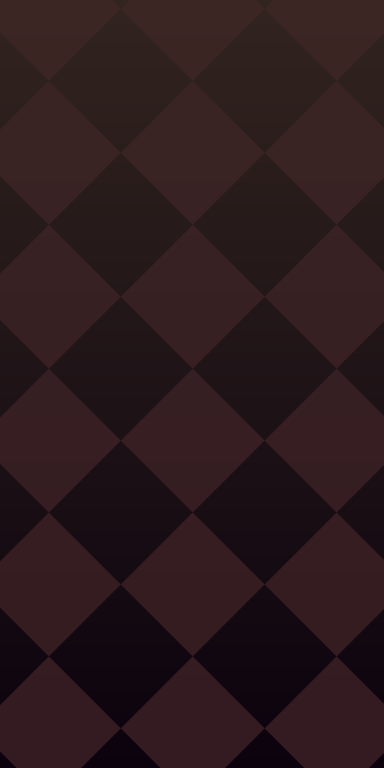
Give the GLSL for this pattern, as a Shadertoy shader.

```glsl
// Dim harlequin wall: a lattice of touching diamonds over a vertical fade.
// Each cell folds to an exact diamond distance; both tones warm and
// lighten with height, the ground far more than the diamonds.

#define PERIOD 0.3747              // diamond width and height, canvas widths
#define CENTER vec2(0.502, 0.1033) // centre of one diamond, canvas widths
#define GROUND_LOW vec3(0.043, 0.008, 0.053)
#define GROUND_HIGH vec3(0.195, 0.142, 0.122)
#define DIAMOND_LOW vec3(0.202, 0.106, 0.130)
#define DIAMOND_HIGH vec3(0.233, 0.150, 0.140)
#define DIAMOND_FADE 1.5           // keeps the lower diamonds even in tone

// Signed distance to the nearest diamond edge, negative inside.
float diamondLattice(vec2 p) {
    vec2 cell = abs(fract((p - CENTER) / PERIOD + 0.5) - 0.5);
    return (cell.x + cell.y - 0.5) * PERIOD * inversesqrt(2.0);
}

void mainImage(out vec4 fragColor, in vec2 fragCoord) {
    vec2 p = fragCoord / iResolution.x;
    float height = fragCoord.y / iResolution.y;
    float pixel = 1.0 / iResolution.x;

    // Vertical fades of the two tones
    vec3 ground = mix(GROUND_LOW, GROUND_HIGH, height);
    vec3 diamond = mix(DIAMOND_LOW, DIAMOND_HIGH, pow(height, DIAMOND_FADE));

    // Edge coverage, one pixel wide
    float coverage = clamp(0.5 - diamondLattice(p) / pixel, 0.0, 1.0);
    fragColor = vec4(mix(ground, diamond, coverage), 1.0);
}
```
